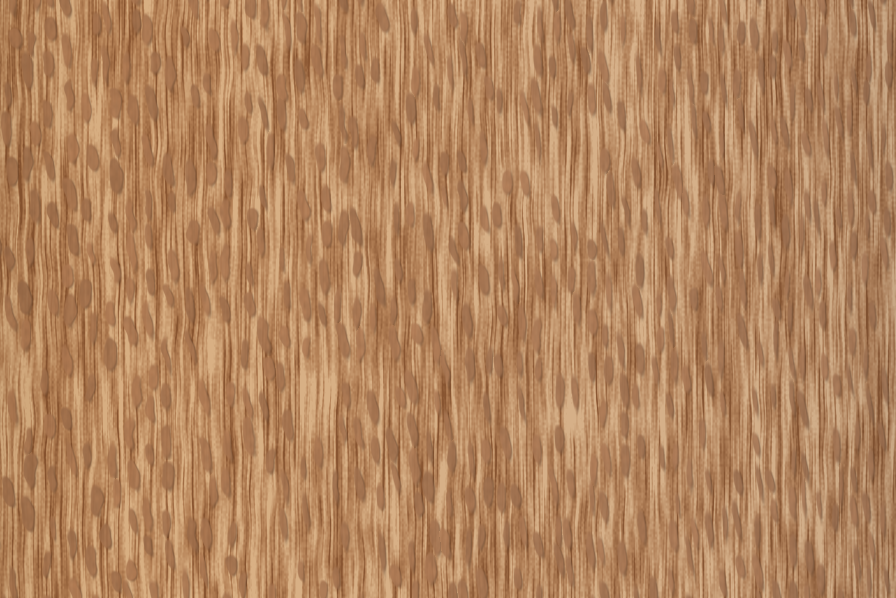
This texture is drawn by a Shadertoy shader. Its source:

```glsl
// Quarter-sawn wood: fine vertical fibres crossed by scattered smooth ray flecks.
#define FIBRE_DENSITY 205.0
#define FIBRE_CONTRAST 1.45
#define FIBRE_LEVEL 0.76
#define PORE_STRENGTH 0.44
#define HALO_STRENGTH 0.20
#define FLECK_COLUMNS 29.0
#define FLECK_ROWS 13.5
#define FLECK_SHARE 0.78
#define FLECK_OPACITY 0.88
#define WAVINESS 0.0042

const vec3 DARK_WOOD  = vec3(0.535, 0.335, 0.195);
const vec3 MID_WOOD   = vec3(0.705, 0.51, 0.35);
const vec3 LIGHT_WOOD = vec3(0.83, 0.675, 0.515);
const vec3 FLECK_WOOD = vec3(0.645, 0.455, 0.32);

float hash(vec2 p) {
    return fract(sin(dot(p, vec2(127.1, 311.7))) * 43758.5453);
}

float noise(vec2 p) {
    vec2 i = floor(p), f = fract(p);
    f = f * f * (3.0 - 2.0 * f);
    return mix(mix(hash(i), hash(i + vec2(1, 0)), f.x),
               mix(hash(i + vec2(0, 1)), hash(i + vec2(1, 1)), f.x), f.y);
}

// Fibre brightness: stretched noise at three widths
float fibres(vec2 p) {
    float wide   = noise(p * vec2(FIBRE_DENSITY * 0.45, 6.0));
    float medium = noise(p * vec2(FIBRE_DENSITY, 9.0) + 31.0);
    float fine   = noise(p * vec2(FIBRE_DENSITY * 1.6, 20.0) + 67.0);
    float n = 0.18 * wide + 0.46 * medium + 0.36 * fine;
    return FIBRE_LEVEL + FIBRE_CONTRAST * (n - 0.5);
}

// Thin dark pore lines, broken along their length
float pores(vec2 p, float columns, float breaks) {
    float column = p.x * columns;
    float id = floor(column);
    float centre = 0.25 + 0.5 * hash(vec2(id, 5.0));
    float halfWidth = 0.0013 * columns;
    float line = 1.0 - smoothstep(0.35 * halfWidth, 1.5 * halfWidth, abs(fract(column) - centre));
    float dash = noise(vec2(id * 7.0, p.y * breaks + 40.0 * hash(vec2(id, 9.0))));
    return line * smoothstep(0.42, 0.75, dash);
}

// Fleck cover in x, shaded rim in y, tone of the nearest fleck in z, distance in w
vec4 flecks(vec2 p, float across) {
    // Columns crowd together towards the right
    vec2 q = vec2(p.x * FLECK_COLUMNS + 3.0 * p.x * p.x, p.y * FLECK_ROWS);
    vec2 density = vec2(FLECK_COLUMNS + 6.0 * p.x, FLECK_ROWS);
    float column = floor(q.x);
    float nearest = 1.0, side = 0.0, tone = 0.5;
    for (int i = -1; i <= 1; i++) {
        float cx = column + float(i);
        float shift = hash(vec2(cx, 3.0));
        float row = floor(q.y + shift);
        for (int j = -1; j <= 1; j++) {
            vec2 cell = vec2(cx, row + float(j));
            if (hash(cell + 17.0) > FLECK_SHARE) continue;
            vec2 jitter = vec2(hash(cell + 1.7), hash(cell + 8.3));
            vec2 centre = cell + 0.5 + (jitter - 0.5) * vec2(0.6, 0.55);
            vec2 d = (q + vec2(0.0, shift) - centre) / density;
            float lean = 0.09 + 0.24 * (hash(cell + 4.1) - 0.5);
            d.x += lean * d.y;
            float size = hash(cell + 12.9);
            vec2 radius = vec2(mix(0.0088, 0.0054, across) * (0.6 + 0.6 * size),
                               0.017 + 0.014 * hash(cell + 23.5));
            vec2 e = abs(d / radius);
            // Superellipse: blunt ends on a narrow lens
            float dist = (pow(pow(e.x, 2.4) + pow(e.y, 2.4), 1.0 / 2.4) - 1.0) * radius.x;
            if (dist < nearest) {
                nearest = dist;
                side = d.x / radius.x - 0.4 * d.y / radius.y;
                tone = hash(cell + 41.0);
            }
        }
    }
    float edge = max(0.0014, 0.7 / iResolution.y);
    float cover = 1.0 - smoothstep(-edge, edge, nearest);
    float rim = (1.0 - smoothstep(0.0, 0.0028, abs(nearest))) * smoothstep(0.0, 0.9, side);
    return vec4(cover, rim, tone, nearest);
}

vec3 woodColour(float t) {
    t = clamp(t, 0.0, 1.05);
    return t < 0.55 ? mix(DARK_WOOD, MID_WOOD, t / 0.55)
                    : mix(MID_WOOD, LIGHT_WOOD, (t - 0.55) / 0.45);
}

void mainImage(out vec4 fragColor, in vec2 fragCoord) {
    vec2 p = fragCoord / iResolution.y;
    float across = fragCoord.x / iResolution.x;

    // Fibres sway slightly, flecks are a little ragged on the left
    float sway = noise(p * vec2(26.0, 17.0)) - 0.5;
    vec2 grain = p + vec2(WAVINESS * sway * mix(1.4, 0.8, across), 0.0);
    vec2 ragged = vec2(noise(p * 48.0), noise(p * 44.0 + 19.0)) - 0.5;
    vec2 bent = p + ragged * mix(0.0075, 0.0015, across);
    vec4 fleck = flecks(bent, across);

    // Base wood: fibres, halos around flecks, mottling, pores and speckle
    float light = fibres(grain);
    light -= HALO_STRENGTH * exp(-max(fleck.w, 0.0) / 0.004) * noise(p * vec2(45.0, 30.0));
    light += 0.22 * (noise(p * vec2(34.0, 20.0) + 53.0) - 0.5);
    light += 0.12 * (noise(p * vec2(9.0, 1.2) + 11.0) - 0.5);
    light -= PORE_STRENGTH * pores(grain, FIBRE_DENSITY * 0.55, 10.0);
    light -= 0.6 * PORE_STRENGTH * pores(grain + 3.7, FIBRE_DENSITY * 0.8, 16.0);
    light += 0.22 * (noise(p * vec2(340.0, 230.0)) - 0.5);
    vec3 colour = woodColour(light);

    // Smooth flecks with a faint trace of grain and a shaded side
    vec3 fleckColour = FLECK_WOOD * (0.95 + 0.10 * fleck.z);
    fleckColour *= 0.96 + 0.08 * noise(p * vec2(210.0, 90.0));
    colour = mix(colour, fleckColour, FLECK_OPACITY * fleck.x);
    colour *= 1.0 - 0.14 * fleck.y;

    // Warmer left, cooler right, slightly dim outer edges
    colour *= mix(vec3(1.015, 0.995, 0.95), vec3(0.985, 1.0, 1.03), across);
    colour *= 1.0 - 0.06 * pow(abs(2.0 * across - 1.0), 6.0);
    fragColor = vec4(colour, 1.0);
}
```
